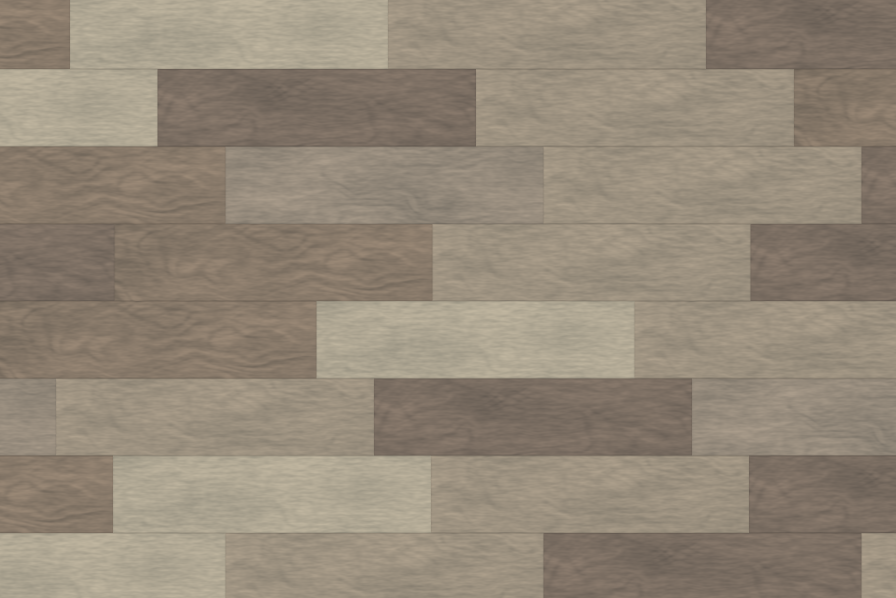
Write a WebGL 2 fragment shader that draws this texture.

```glsl
#version 300 es
precision highp float;
// Wood plank floor: eight staggered rows of long boards in five timber tones.
// Each board takes its tone from a layout; warped rings around a heart,
// stretched gradient-noise streaks and fine fibres give it grain.

uniform vec2 u_resolution;
out vec4 fragColor;

// Layout, in canvas heights
const vec2 PLANK = vec2(0.5318, 0.1293);
const float TOP_CUT = 0.0137;      // part of the first row above the canvas
const float SEAM_WIDTH = 0.0011;
const float SEAM_DARK = 0.13;
const float ASPECT = 4.11;         // plank length over plank width

// Grain
const float RING_COUNT = 8.5;
const float RING_STRETCH = 0.24;
const float RING_DEPTH = 0.036;
const float WARP = 0.34;
const float STREAK_DEPTH = 0.13;
const float FIBRE_DEPTH = 0.085;
const float CLOUD_DEPTH = 0.11;
const vec3 SHADE_TINT = vec3(0.94, 1.0, 1.08);

// Tones: 0 dark, 1 brown, 2 grey, 3 mid, 4 light
const vec3 TONE[5] = vec3[](
  vec3(0.475, 0.425, 0.380), vec3(0.530, 0.473, 0.412),
  vec3(0.580, 0.538, 0.482), vec3(0.612, 0.568, 0.500),
  vec3(0.685, 0.652, 0.575));
const vec2 HEART[5] = vec2[](      // ring centre along and across the board
  vec2(0.55, 0.85), vec2(0.84, 0.50), vec2(0.88, 0.12),
  vec2(0.46, 0.42), vec2(0.80, 0.55));
const float FIGURE[5] = float[](1.25, 1.45, 1.0, 0.85, 0.55);

// Per row from the top: joint shift in plank lengths, and tones left to right
const float SHIFT[8] = float[](0.220, 0.496, 0.709, 0.360,
                               0.995, 0.176, 0.356, 0.709);
const ivec4 ROW_TONES[8] = ivec4[](
  ivec4(1, 4, 3, 0), ivec4(4, 0, 3, 1), ivec4(1, 2, 3, 0), ivec4(0, 1, 3, 0),
  ivec4(1, 4, 3, 2), ivec4(2, 3, 0, 2), ivec4(1, 4, 3, 0), ivec4(4, 3, 0, 3));

vec2 hashGradient(vec2 cell) {
  vec3 h = fract(cell.xyx * vec3(0.1031, 0.1030, 0.0973));
  h += dot(h, h.yzx + 33.33);
  float angle = 6.28318 * fract((h.x + h.y) * h.z);
  return vec2(cos(angle), sin(angle));
}

float gradientNoise(vec2 p) {
  vec2 i = floor(p), f = p - i;
  vec2 w = f * f * f * (f * (f * 6.0 - 15.0) + 10.0);
  vec2 e = vec2(0.0, 1.0);
  float a = dot(hashGradient(i), f);
  float b = dot(hashGradient(i + e.yx), f - e.yx);
  float c = dot(hashGradient(i + e.xy), f - e.xy);
  float d = dot(hashGradient(i + e.yy), f - e.yy);
  return mix(mix(a, b, w.x), mix(c, d, w.x), w.y);
}

// Relative brightness of the grain; uv spans one board
float grain(vec2 uv, int tone) {
  vec2 p = vec2(uv.x * ASPECT, uv.y);
  vec2 seed = vec2(17.3, 41.7) * float(tone + 1);

  // Growth rings, bent by slow noise and fading in and out
  float bend = gradientNoise(p * vec2(1.1, 1.7) + seed)
             + 0.35 * gradientNoise(p * vec2(2.8, 4.5) + seed.yx);
  vec2 heart = vec2(HEART[tone].x * ASPECT, HEART[tone].y);
  float radius = length((p - heart) * vec2(RING_STRETCH, 1.0)) + WARP * bend;
  float wave = 0.5 + 0.5 * sin(6.28318 * RING_COUNT * radius);
  float fade = smoothstep(-0.35, 0.4, gradientNoise(p * vec2(0.9, 2.2) - seed));
  float rings = (0.35 - wave * wave) * fade * 1.6;

  // Streaks follow the bent grain, fibres run almost straight
  vec2 flow = vec2(p.x, p.y + 0.3 * bend);
  float streaks = gradientNoise(flow * vec2(0.9, 9.0) + seed)
                + 0.6 * gradientNoise(flow * vec2(1.8, 19.0) - seed.yx);
  float fibres = gradientNoise(p * vec2(5.0, 27.0) + seed.yx)
               + 0.5 * gradientNoise(p * vec2(13.0, 46.0) + seed);
  float clouds = gradientNoise(p * vec2(0.7, 1.6) + seed.yx * 1.3);

  return FIGURE[tone] * (RING_DEPTH * rings + STREAK_DEPTH * 0.6 * streaks)
       + FIBRE_DEPTH * fibres + CLOUD_DEPTH * clouds;
}

vec3 planks(vec2 p) {
  float y = (1.0 - p.y + TOP_CUT) / PLANK.y;
  int row = int(floor(y)) & 7;
  float x = p.x / PLANK.x - SHIFT[row];
  int column = (int(floor(x)) + 1) & 3;
  vec2 uv = fract(vec2(x, y));
  int tone = ROW_TONES[row][column];

  float shade = grain(uv, tone);
  vec3 color = TONE[tone] * (1.0 + shade * SHADE_TINT.zyx);

  // Thin shadow at long edges, fainter at the butt joints
  vec2 edge = min(uv, 1.0 - uv) * PLANK;
  float soft = max(SEAM_WIDTH, 1.0 / u_resolution.y);
  vec2 seam = 1.0 - smoothstep(vec2(0.0), vec2(SEAM_WIDTH + soft), edge);
  return color * (1.0 - SEAM_DARK * max(seam.y, 0.4 * seam.x));
}

void main() {
  // Four samples per pixel smooth the joints and the fine grain
  vec3 sum = vec3(0.0);
  for (int i = 0; i < 4; i++) {
    vec2 offset = vec2(i & 1, i >> 1) * 0.5 - 0.25;
    sum += planks((gl_FragCoord.xy + offset) / u_resolution.y);
  }
  fragColor = vec4(sum * 0.25, 1.0);
}
```
